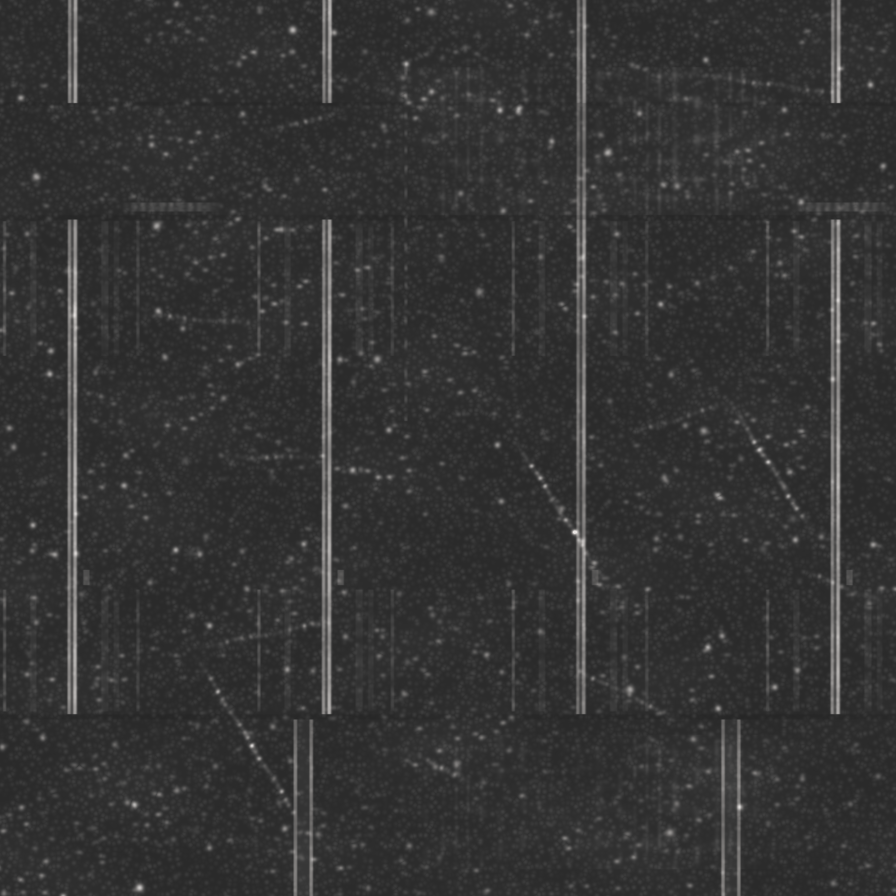
Write a Shadertoy shader that draws this texture.

```glsl
vec2 hash2(vec2 p) {
    vec3 q = fract(p.xyx * vec3(0.1031, 0.1030, 0.0973));
    q += dot(q, q.yzx + 33.33);
    return fract((q.xx + q.yz) * q.zy);
}

// Cellular noise: soft dots of uneven brightness, some cells left empty
float specks(vec2 p, float density, float radius) {
    vec2 cell = floor(p);
    float light = 0.0;
    for (int j = -1; j <= 1; j++)
    for (int i = -1; i <= 1; i++) {
        vec2 id = cell + vec2(i, j);
        vec2 gap = p - id - hash2(id);
        vec2 kind = hash2(id + 71.0);
        float glow = exp(-dot(gap, gap) / (radius * radius));
        light = max(light, step(kind.x, density) * kind.y * kind.y * glow);
    }
    return light;
}

// Soft stroke at distance d with half width w
float stroke(float d, float w) {
    float soft = max(0.0014, 0.7 / iResolution.y);
    return 1.0 - smoothstep(w - soft, w + soft, abs(d));
}

// Soft interval from a to b
float band(float v, float a, float b) {
    return smoothstep(a - 0.001, a + 0.001, v) - smoothstep(b - 0.001, b + 0.001, v);
}

// Beaded scratch with uneven clumps, fading towards both ends
float scratch(vec2 p, vec2 centre, vec2 dir, float halfLength, float seed) {
    vec2 q = p - centre;
    float along = dot(q, dir);
    float across = dot(q, vec2(-dir.y, dir.x)) + 0.001 * sin(along * 90.0 + seed);
    float fade = 1.0 - smoothstep(0.3, 1.0, abs(along) / halfLength);
    float beads = 0.5 + 0.3 * sin(along * 430.0 + seed) + 0.25 * sin(along * 713.0 + seed * 3.0);
    float clumps = 0.65 + 0.45 * sin(along * 83.0 + seed * 2.0 + 1.5);
    return fade * (0.12 + beads * beads * clumps) * exp(-across * across / 8e-6);
}

// Four double rails, the third one unbroken
float tallRails(vec2 p) {
    float id = floor((p.x - 0.081) / 0.2839 + 0.5);
    float d = p.x - 0.081 - 0.2839 * id + 0.0008 * (0.5 - p.y);
    float third = 1.0 - step(0.5, abs(id - 2.0));
    float span = band(p.y, 0.203, 0.755) + band(p.y, 0.885, 1.1);
    span += 0.75 * third * band(p.y, 0.755, 0.885);
    float wear = 0.9 + 0.1 * sin(p.y * 31.0 + id * 2.0) + 0.07 * sin(p.y * 147.0 + id);
    float strands = 0.24 * stroke(d + 0.0036, 0.0016) + 0.36 * stroke(d - 0.0028, 0.0018);
    float foot = 0.13 * stroke(d - 0.0155, 0.0035) * band(p.y, 0.347, 0.364);
    return span * (wear * (strands + 0.14 * stroke(d, 0.0058)) * (1.0 - 0.2 * third) + foot);
}

// Two wider pairs along the bottom
float lowRails(vec2 p) {
    float d = mod(p.x - 0.0999, 0.4773) - 0.2386;
    float wear = 0.85 + 0.15 * sin(p.y * 57.0);
    float pair = 0.29 * stroke(abs(d) - 0.0088, 0.0019) + 0.04 * stroke(d, 0.011);
    return pair * wear * band(p.y, -0.1, 0.197) * step(0.09, p.x);
}

// Thin broken lines between the rails
float thinLines(vec2 p) {
    float x = mod(p.x - 0.081, 0.2839);
    float lines = 0.06 * stroke(x - 0.036, 0.004) + 0.045 * stroke(x - 0.049, 0.003)
        + 0.1 * stroke(x - 0.073, 0.0018) + 0.17 * stroke(x - 0.208, 0.0017)
        + 0.06 * stroke(x - 0.24, 0.0035);
    float breaks = 0.65 + 0.25 * sin(p.y * 160.0 + p.x * 9.0) + 0.2 * sin(p.y * 391.0);
    return lines * breaks * (band(p.y, 0.603, 0.753) + band(p.y, 0.206, 0.342));
}

// Patches of broken woven grid in the upper and lower strips
float weave(vec2 p) {
    float patches = exp(-pow((p.x - 0.76) / 0.1, 2.0)) + 0.7 * exp(-pow((p.x - 0.53) / 0.08, 2.0));
    float strips = band(p.y, 0.76, 0.925) + 0.7 * band(p.y, 0.03, 0.18);
    float threads = pow(0.5 + 0.5 * sin(p.x * 350.0 + 2.0 * sin(p.x * 61.0)), 4.0);
    float rows = pow(0.5 + 0.5 * sin(p.y * 230.0 + 2.0 * sin(p.y * 47.0)), 3.0);
    float gaps = 0.6 + 0.6 * sin(p.x * 83.0 + 3.0 * sin(p.y * 71.0));
    return patches * strips * (0.012 + gaps * (0.05 * threads + 0.03 * rows + 0.04 * threads * rows));
}

void mainImage(out vec4 fragColor, in vec2 fragCoord) {
    vec2 uv = fragCoord / iResolution.xy;
    float clouds = 0.5 + 0.5 * sin(uv.x * 19.0 + 2.0 * sin(uv.y * 13.0)) * sin(uv.y * 31.0 + sin(uv.x * 9.0));

    // Grainy ground with dark seams
    float light = 0.163 + 0.075 * specks(uv * 200.0, 1.0, 0.52) + 0.018 * clouds * clouds;
    light -= 0.014 * (stroke(uv.y - 0.2, 0.003) + stroke(uv.y - 0.757, 0.003) + stroke(uv.y - 0.884, 0.002));
    light += tallRails(uv) + lowRails(uv) + thinLines(uv) + weave(uv);

    // Smears above the upper seam and one dotted upright
    float smear = smoothstep(0.88, 0.97, cos((uv.x - 0.19) * 8.38));
    light += 0.12 * smear * stroke(uv.y - 0.769, 0.005) * (0.7 + 0.3 * sin(uv.x * 600.0));
    float dots = pow(0.5 + 0.5 * sin(uv.y * 260.0 + 2.0 * sin(uv.y * 37.0)), 3.0);
    light += 0.12 * dots * stroke(uv.x - 0.453, 0.0017) * band(uv.y, 0.53, 0.95);

    // Dust in three sizes, the finest gathered in clouds
    light += 0.36 * clouds * specks(uv * vec2(80.0, 105.0), 0.35, 0.27);
    light += 0.46 * specks(uv * 48.0 + 7.0, 0.13, 0.16);
    light += 0.7 * specks(uv * 17.0 + 31.0, 0.1, 0.07);

    // Three steep bright scratches, then faint shallow ones
    for (float i = 0.0; i < 3.0; i++) {
        vec2 centre = vec2(0.28, 0.17) + vec2(0.345, 0.26) * pow(vec2(i), vec2(0.75, 0.25));
        light += 0.55 * scratch(uv, centre, normalize(vec2(0.53, -0.84)), 0.13 - 0.015 * i, i * 2.0);
    }
    for (float i = 0.0; i < 9.0; i++) {
        vec2 r = hash2(vec2(i, 5.0));
        float angle = 0.8 * (r.y - 0.6);
        light += 0.24 * scratch(uv, hash2(vec2(i, 19.0)), vec2(cos(angle), sin(angle)), 0.05 + 0.08 * r.x, i);
    }

    vec3 tint = mix(vec3(1.0), vec3(1.0, 0.985, 0.975), smoothstep(0.22, 0.4, light));
    fragColor = vec4(min(light, 0.92) * tint, 1.0);
}
```
